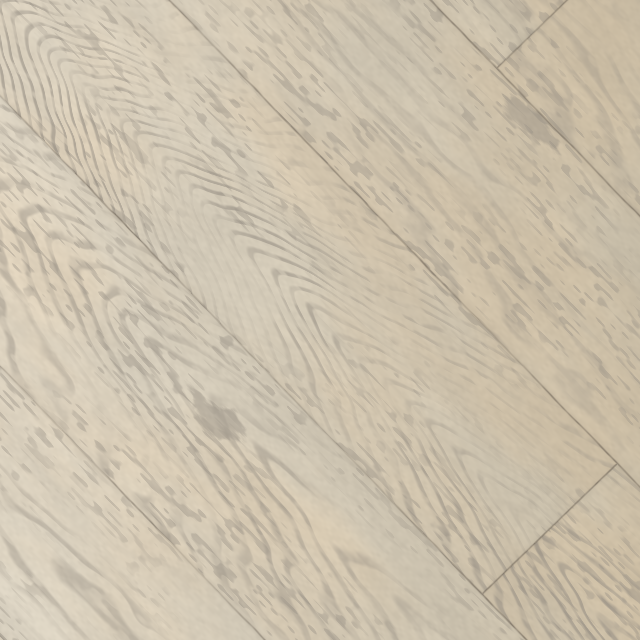
This texture is drawn by a Shadertoy shader. Its source:

```glsl
// Pale limed-oak floor: wide planks laid diagonally, with staggered end joints.
// Each plank gets long nested growth arches from a warped distance field, then
// short broken pores, soft stains, mottling and thin worn seams on top.

const float PLANK_WIDTH = 0.2937;
const float PLANK_LENGTH = 1.6;
const float SEAM_OFFSET = 0.004;
const vec2 ALONG = vec2(0.695, -0.719);
const vec2 ACROSS = vec2(0.719, 0.695);

const vec3 WARM_OAK = vec3(0.815, 0.764, 0.678);
const vec3 COOL_OAK = vec3(0.795, 0.762, 0.695);
const vec3 GRAIN_GREY = vec3(0.600, 0.570, 0.525);
const vec3 SEAM_BROWN = vec3(0.440, 0.400, 0.350);

// Per row: ring axis offset, rings along, rings across, grain strength
const vec4 GRAIN[5] = vec4[5](
    vec4(-0.020, 2.0, 42.0, 0.65), vec4(0.035, 10.0, 46.0, 0.75),
    vec4(-0.025, 23.0, 78.0, 1.00), vec4(0.000, 2.5, 36.0, 0.45),
    vec4(0.030, 2.0, 48.0, 0.50));
// Per row: position of one end joint
const float JOINT[5] = float[5](-0.307, 0.8, 0.472, 0.8, -0.103);

float hash(vec2 p) {
    return fract(sin(dot(p, vec2(127.1, 311.7))) * 43758.5453);
}

float noise(vec2 p) {
    vec2 cell = floor(p), f = fract(p);
    f = f * f * (3.0 - 2.0 * f);
    return mix(mix(hash(cell), hash(cell + vec2(1, 0)), f.x),
               mix(hash(cell + vec2(0, 1)), hash(cell + vec2(1, 1)), f.x), f.y);
}

float fbm(vec2 p) {
    float sum = 0.0, amp = 0.5;
    for (int i = 0; i < 4; i++) {
        sum += amp * noise(p);
        p = p * 2.03 + 17.3;
        amp *= 0.5;
    }
    return sum / 0.9375;
}

// Arched growth rings; p.x runs along the plank, p.y across from its centre
float rings(vec2 p, vec4 grain, vec2 seed) {
    float side = p.y - grain.x + 0.06 * (noise(vec2(p.x * 3.0, seed.x)) - 0.5);
    float phase = grain.y * (p.x - 0.5 * p.x * p.x)
                - grain.z * (sqrt(side * side + 0.00012) - 1.2 * side * side);
    phase += 1.8 * (noise(p * vec2(2.6, 13.0) + seed) - 0.5);
    phase += 0.7 * (noise(p * vec2(15.0, 42.0) + seed) - 0.5);
    float saw = fract(phase);
    float line = smoothstep(0.50, 0.74, saw) * (1.0 - smoothstep(0.86, 0.98, saw));
    float breaks = smoothstep(0.25, 0.6, noise(p * vec2(38.0, 130.0) + seed));
    float patches = smoothstep(0.32, 0.58, fbm(p * vec2(3.0, 11.0) + seed + 5.0));
    float outer = smoothstep(0.02, 0.09, side);
    float gaps = mix(mix(0.45, 0.1, outer), 1.0, breaks);
    return line * gaps * mix(0.2, 1.0, patches) * mix(1.0, 0.6, outer) * grain.w;
}

// Short crisp dashes lying along the plank
float pores(vec2 p, vec2 seed) {
    p.y += 0.012 * noise(p * vec2(4.0, 9.0) + seed);
    float dash = smoothstep(0.62, 0.80, noise(p * vec2(48.0, 210.0) + seed));
    return dash * smoothstep(0.32, 0.60, fbm(p * vec2(4.0, 14.0) + seed + 31.0));
}

// Ragged elongated stain around a centre in floor coordinates
float stain(vec2 p, vec2 centre, vec2 radius) {
    float ragged = 1.5 * (fbm(p * vec2(30.0, 80.0)) - 0.5);
    return 1.0 - smoothstep(0.6, 1.0, length((p - centre) / radius) + ragged);
}

// Antialiased line of the given half width
float stroke(float dist, float halfWidth, float pixel) {
    return 1.0 - smoothstep(halfWidth - pixel, halfWidth + pixel, abs(dist));
}

void mainImage(out vec4 fragColor, in vec2 fragCoord) {
    vec2 uv = fragCoord / iResolution.y;
    float pixel = 1.0 / iResolution.y;
    vec2 floorPos = vec2(dot(uv, ALONG), dot(uv, ACROSS));

    // Plank layout
    float rowPos = (floorPos.y - SEAM_OFFSET) / PLANK_WIDTH;
    int row = clamp(int(floor(rowPos)), 0, 4);
    float boardPos = (floorPos.x - JOINT[row]) / PLANK_LENGTH;
    vec2 seed = vec2(float(row) * 7.3 + 2.0, floor(boardPos) * 13.1 + 40.0);
    vec2 p = vec2(floorPos.x, (fract(rowPos) - 0.5) * PLANK_WIDTH);

    // Wood tone with soft side light
    float blotch = fbm(p * vec2(3.5, 9.0) + seed);
    vec3 color = mix(WARM_OAK, COOL_OAK, smoothstep(0.25, 0.75, blotch));
    color *= mix(vec3(1.075, 1.080, 1.090), vec3(0.980, 0.970, 0.945), uv.x);
    color *= 1.0 + 0.08 * (fbm(p * vec2(7.0, 24.0) + seed) - 0.5);

    // Grain, pores and stains
    color = mix(color, GRAIN_GREY, 0.62 * rings(p, GRAIN[row], seed));
    color = mix(color, GRAIN_GREY, 0.40 * pores(p, seed));
    float stains = stain(floorPos, vec2(-0.006, 0.486), vec2(0.065, 0.022))
                 + stain(floorPos, vec2(-0.018, 1.160), vec2(0.070, 0.018));
    color = mix(color, GRAIN_GREY, 0.48 * min(stains, 1.0));
    color *= 1.0 + 0.035 * (noise(floorPos * vec2(130.0, 230.0)) - 0.5);

    // Seams, worn unevenly along their length
    float seamDist = (rowPos - round(rowPos)) * PLANK_WIDTH;
    seamDist += 0.0016 * (noise(floorPos * 38.0) - 0.5);
    float jointDist = (boardPos - round(boardPos)) * PLANK_LENGTH;
    float wear = mix(0.25, 0.75, smoothstep(0.3, 0.7, fbm(floorPos * 6.0 + 3.0)));
    wear *= mix(0.55, 1.0, noise(floorPos * 120.0));
    float seam = max(stroke(seamDist, 0.0012, pixel), stroke(jointDist, 0.0011, pixel));
    float shade = exp(-min(abs(seamDist), abs(jointDist)) / 0.004);
    color *= 1.0 - 0.05 * shade;
    color = mix(color, SEAM_BROWN, wear * seam);

    fragColor = vec4(color, 1.0);
}
```
